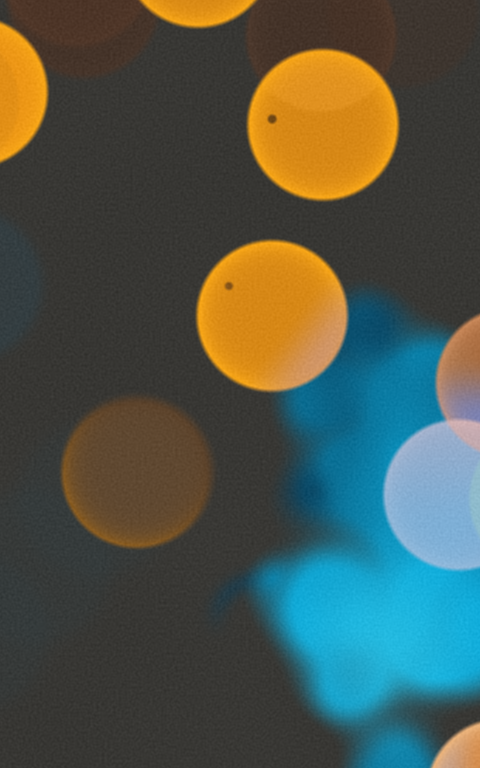
This background is drawn by a Shadertoy shader. Its source:

```glsl
#define DISC_RADIUS 0.157
#define EDGE_SOFT 0.006
#define RIM_WIDTH 0.022
#define GLOW_BLEND 0.028
#define GLOW_SOFT 0.042
#define GRAIN_SCALE 170.0
#define GRAIN_AMOUNT 0.045
#define NIGHT vec3(0.218, 0.215, 0.202)
#define AMBER vec3(0.84, 0.53, 0.085)
#define GOLD vec3(0.97, 0.65, 0.09)
#define DEEP_BLUE vec3(0.04, 0.25, 0.36)
#define CYAN vec3(0.04, 0.66, 0.85)

// Soft blue light: centre, radius, brightness
const int BLOB_COUNT = 11;
const vec4 BLOBS[BLOB_COUNT] = vec4[BLOB_COUNT](
    vec4(0.76, 0.91, 0.07, 0.18), vec4(0.68, 0.78, 0.09, 0.30),
    vec4(0.88, 0.76, 0.14, 0.58), vec4(0.77, 0.60, 0.12, 0.55),
    vec4(0.94, 0.54, 0.19, 0.85), vec4(0.71, 0.32, 0.13, 0.97),
    vec4(0.73, 0.19, 0.09, 0.88), vec4(0.93, 0.32, 0.17, 1.00),
    vec4(0.57, 0.39, 0.03, 0.50), vec4(0.83, -0.01, 0.09, 0.55),
    vec4(0.65, 0.58, 0.05, 0.05));

vec2 hashGradient(vec2 cell) {
    vec3 h = fract(cell.xyx * vec3(0.1031, 0.1030, 0.0973));
    h += dot(h, h.yzx + 33.33);
    return 2.0 * fract((h.xx + h.yz) * h.zy) - 1.0;
}

float gradientNoise(vec2 p) {
    vec2 i = floor(p), f = fract(p);
    vec2 u = f * f * f * (f * (f * 6.0 - 15.0) + 10.0);
    vec2 e = vec2(0.0, 1.0);
    float low = mix(dot(hashGradient(i), f), dot(hashGradient(i + e.yx), f - e.yx), u.x);
    float high = mix(dot(hashGradient(i + e), f - e), dot(hashGradient(i + 1.0), f - 1.0), u.x);
    return mix(low, high, u.y);
}

// Coverage of a disc, one inside and zero outside
float cover(vec2 p, vec2 centre, float radius, float soft) {
    return 1.0 - smoothstep(-soft, soft, length(p - centre) - radius);
}

// Out-of-focus light with a brighter rim
vec3 bokeh(vec3 base, vec2 p, vec2 centre, vec3 fill, vec3 rim, float alpha, float soft) {
    float d = length(p - centre) - DISC_RADIUS;
    vec3 tint = mix(fill, rim, exp(-abs(d + 0.006) / RIM_WIDTH));
    return mix(base, tint, alpha * cover(p, centre, DISC_RADIUS, soft));
}

vec3 blueGlow(vec3 base, vec2 p) {
    vec2 q = p + 0.025 * vec2(gradientNoise(p * 7.0), gradientNoise(p * 7.0 + 19.0));
    float total = 0.0, light = 0.0;
    for (int i = 0; i < BLOB_COUNT; i++) {
        float w = exp((BLOBS[i].z - length(q - BLOBS[i].xy)) / GLOW_BLEND);
        total += w;
        light += w * BLOBS[i].w;
    }
    float inside = GLOW_BLEND * log(total + 1e-6);
    light = clamp(light / (total + 1e-6) + 0.22 * gradientNoise(p * vec2(9.0, 6.0)), 0.0, 1.0);
    vec3 blue = mix(DEEP_BLUE, CYAN, light);
    blue += vec3(0.10, 0.07, 0.03) * exp(-30.0 * dot(p - vec2(0.80, 0.24), p - vec2(0.80, 0.24)));

    // Faint curl on the left
    vec2 c = p - vec2(0.545, 0.298);
    float curl = exp(-pow((length(c) - 0.095) / 0.022, 2.0));
    curl *= smoothstep(0.04, -0.03, c.x) * smoothstep(-0.04, 0.09, c.y);
    base = mix(base, DEEP_BLUE, 0.5 * curl);
    return mix(base, blue, smoothstep(-GLOW_SOFT, GLOW_SOFT, inside));
}

void mainImage(out vec4 fragColor, in vec2 fragCoord) {
    vec2 p = fragCoord / iResolution.x;
    vec3 col = NIGHT + 0.012 * gradientNoise(p * 3.0);

    // Dim background lights
    vec3 umber = vec3(0.29, 0.19, 0.135);
    col = bokeh(col, p, vec2(0.175, 1.595), umber, umber * 1.08, 0.65, 0.012);
    col = bokeh(col, p, vec2(0.160, 1.660), umber * 1.1, umber * 1.2, 0.6, 0.012);
    col = bokeh(col, p, vec2(0.840, 1.575), umber, umber, 0.30, 0.012);
    col = bokeh(col, p, vec2(0.669, 1.525), umber, umber * 1.2, 0.65, 0.008);
    col = bokeh(col, p, vec2(-0.070, 1.006), vec3(0.20, 0.25, 0.27), vec3(0.19, 0.26, 0.29), 0.7, 0.025);
    for (int i = 0; i < 3; i++) {
        vec2 centre = vec2(0.20, 0.56) - float(i) * vec2(0.13, 0.14);
        col = bokeh(col, p, centre, vec3(0.20, 0.24, 0.25), vec3(0.19, 0.25, 0.27), 0.35, 0.04);
    }

    col = blueGlow(col, p);

    // Amber lights, with paler overlaps
    vec2 upper = vec2(0.673, 1.340), middle = vec2(0.567, 0.942), left = vec2(-0.058, 1.408);
    float overlap = cover(p, vec2(0.669, 1.525), DISC_RADIUS, EDGE_SOFT);
    col = bokeh(col, p, upper, AMBER + 0.04 * overlap, GOLD, 1.0, EDGE_SOFT);
    overlap = cover(p, left - vec2(0.06, 0.02), DISC_RADIUS, EDGE_SOFT);
    col = bokeh(col, p, left, AMBER + vec3(0.08, 0.05, 0.0) * (1.0 - 0.5 * overlap), GOLD, 1.0, EDGE_SOFT);
    col = bokeh(col, p, vec2(0.4125, 1.700), AMBER, GOLD, 1.0, EDGE_SOFT);
    float haze = smoothstep(0.03, 0.15, dot(p - middle, vec2(0.80, -0.60)));
    vec3 rose = vec3(0.80, 0.58, 0.45);
    col = bokeh(col, p, middle, mix(AMBER, rose, haze), mix(GOLD, rose, 0.8 * haze), 1.0, EDGE_SOFT);

    // Specks on the amber lights
    col = mix(col, vec3(0.36, 0.23, 0.08), 0.85 * cover(p, vec2(0.567, 1.352), 0.009, 0.004));
    col = mix(col, vec3(0.40, 0.25, 0.10), 0.75 * cover(p, vec2(0.477, 1.004), 0.008, 0.004));

    // Muted brown light
    vec2 brown = vec2(0.285, 0.615);
    float warm = smoothstep(0.12, -0.16, dot(p - brown, vec2(0.6, 0.8)));
    col = bokeh(col, p, brown, vec3(0.38, 0.285, 0.19), mix(vec3(0.37, 0.26, 0.16), vec3(0.56, 0.37, 0.12), warm),
                0.95, mix(0.016, EDGE_SOFT, warm));

    // Pale lights on the right
    vec3 violet = mix(vec3(0.48, 0.50, 0.72), vec3(0.68, 0.43, 0.25), smoothstep(0.72, 0.86, p.y));
    col = bokeh(col, p, vec2(1.065, 0.802), violet, mix(violet, vec3(0.90, 0.62, 0.42), 0.6), 0.95, EDGE_SOFT);
    vec3 pale = mix(vec3(0.53, 0.69, 0.84), vec3(0.62, 0.68, 0.80), smoothstep(0.50, 0.70, p.y));
    pale = mix(pale, vec3(0.82, 0.66, 0.64), 0.7 * cover(p, vec2(1.065, 0.802), DISC_RADIUS, EDGE_SOFT));
    pale = mix(pale, vec3(0.64, 0.78, 0.78), 0.6 * cover(p, vec2(1.135, 0.560), DISC_RADIUS, EDGE_SOFT));
    col = bokeh(col, p, vec2(0.956, 0.569), pale, pale + vec3(0.08, 0.04, 0.02), 0.92, EDGE_SOFT);
    vec3 peach = mix(vec3(0.72, 0.62, 0.60), vec3(0.83, 0.55, 0.30), smoothstep(0.91, 1.0, p.x));
    col = bokeh(col, p, vec2(1.045, -0.055), peach, vec3(0.92, 0.70, 0.48), 1.0, EDGE_SOFT);

    // Film grain
    col += GRAIN_AMOUNT * gradientNoise(p * GRAIN_SCALE);
    fragColor = vec4(clamp(col, 0.0, 1.0), 1.0);
}
```
